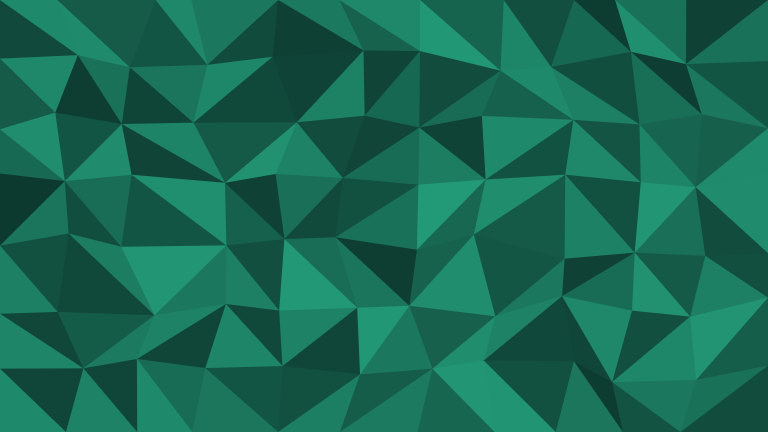
A Shadertoy shader for this background:

```glsl
#define GRID vec2(11.0, 7.0)          // cells across and up the canvas
#define JITTER vec2(0.27, 0.22)       // vertex offset, in cells
#define DARK vec3(0.050, 0.222, 0.182)
#define LIGHT vec3(0.138, 0.610, 0.472)
#define SEED 17.0

// Three random values in 0..1 per lattice point
vec3 hash32(vec2 p) {
    vec3 q = fract(vec3(p.xyx + SEED) * vec3(0.1031, 0.1030, 0.0973));
    q += dot(q, q.yxz + 33.33);
    return fract((q.xxy + q.yzz) * q.zyx);
}

// Jittered lattice vertex; the canvas border stays straight
vec2 vertex(vec2 id, vec2 cellSize) {
    vec2 inside = step(0.5, id) * step(id, GRID - 0.5);
    vec2 offset = (hash32(id).xy * 2.0 - 1.0) * JITTER;
    return (id + offset * inside) * cellSize;
}

// Distance to the line through a and b, positive on its right
float edgeDistance(vec2 p, vec2 a, vec2 b) {
    vec2 edge = b - a;
    return dot(p - a, vec2(edge.y, -edge.x)) / length(edge);
}

// Antialiased coverage of a counterclockwise triangle
float triangleCoverage(vec2 p, vec2 a, vec2 b, vec2 c, float pixel) {
    float d = max(edgeDistance(p, a, b),
              max(edgeDistance(p, b, c), edgeDistance(p, c, a)));
    return clamp(0.5 - d / pixel, 0.0, 1.0);
}

void mainImage(out vec4 fragColor, in vec2 fragCoord) {
    float pixel = 1.0 / iResolution.y;
    vec2 p = fragCoord * pixel;
    vec2 cellSize = vec2(iResolution.x * pixel, 1.0) / GRID;
    vec2 home = floor(p / cellSize);

    float shadeSum = 0.0;
    float coverageSum = 0.0;

    // Jittered cells can reach into their neighbours
    for (int y = -1; y <= 1; y++) {
        for (int x = -1; x <= 1; x++) {
            vec2 id = home + vec2(x, y);
            vec2 a = vertex(id, cellSize);
            vec2 b = vertex(id + vec2(1.0, 0.0), cellSize);
            vec2 c = vertex(id + vec2(1.0, 1.0), cellSize);
            vec2 d = vertex(id + vec2(0.0, 1.0), cellSize);

            // Split the quad along a random diagonal
            vec3 rnd = hash32(id + 71.0);
            bool rising = rnd.x < 0.5;
            vec2 coverage = vec2(
                triangleCoverage(p, a, b, rising ? c : d, pixel),
                triangleCoverage(p, rising ? a : b, c, d, pixel));

            // Paired shades differ, which keeps the tones evenly spread
            vec2 shade = vec2(rnd.y, fract(rnd.y + 0.3 + 0.4 * rnd.z));
            shadeSum += dot(coverage, shade);
            coverageSum += coverage.x + coverage.y;
        }
    }

    float tone = shadeSum / max(coverageSum, 0.001);
    fragColor = vec4(mix(DARK, LIGHT, tone), 1.0);
}
```
